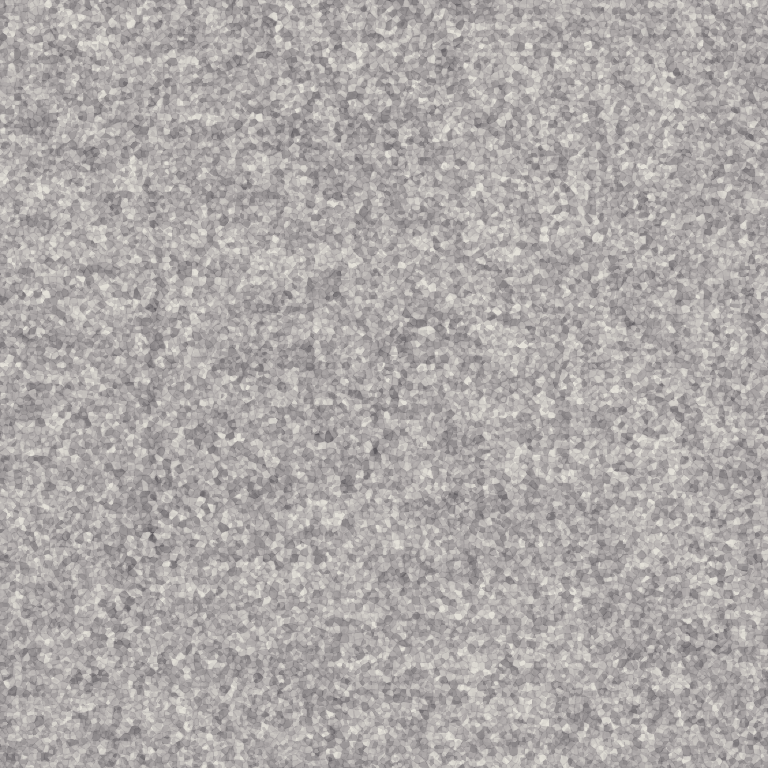
Reproduce this texture procedurally as a Shadertoy shader.

```glsl
// Fine grey stone surface: packed pale grains, dark gaps, pits and two faint seams.

#define GRAINS 108.0        // large grains across the canvas
#define FINE_GRAINS 205.0   // small grains across the canvas
#define GRAIN_CONTRAST 0.165
#define FINE_CONTRAST 0.12
#define GAP_DEPTH 0.075
#define MOTTLE 0.06
#define PIT_DEPTH 0.11
#define SEAM_DEPTH 0.085
#define BASE_TONE 0.688
#define DARK_GREY vec3(0.485, 0.470, 0.480)
#define MID_GREY vec3(0.690, 0.672, 0.670)
#define PALE_GREY vec3(0.825, 0.812, 0.790)

float hash(vec2 p) {
    return fract(sin(dot(p, vec2(127.1, 311.7))) * 43758.5453);
}

vec2 hash2(vec2 p) {
    return vec2(hash(p), hash(p + 57.3));
}

float noise(vec2 p) {
    vec2 cell = floor(p), f = fract(p);
    f = f * f * (3.0 - 2.0 * f);
    float low = mix(hash(cell), hash(cell + vec2(1, 0)), f.x);
    float high = mix(hash(cell + vec2(0, 1)), hash(cell + vec2(1, 1)), f.x);
    return mix(low, high, f.y);
}

// Soft cellular grains: x is the grain tone (-1 to 1), y the gap between grains.
vec2 grains(vec2 p) {
    vec2 cell = floor(p);
    float nearest = 9.0, second = 9.0, toneSum = 0.0, weightSum = 0.0;
    for (int j = -1; j <= 1; j++) {
        for (int i = -1; i <= 1; i++) {
            vec2 id = cell + vec2(i, j);
            vec2 offset = p - id - 0.5 - 0.85 * (hash2(id) - 0.5);
            float angle = 6.2832 * hash(id + 13.7);
            float c = cos(angle), s = sin(angle);
            vec2 local = mat2(c, -s, s, c) * offset * vec2(0.85, 1.2);
            float d = length(local);
            float weight = exp(-13.0 * d * d);
            toneSum += weight * (hash(id + 31.1) + hash(id + 83.9) - 1.0);
            weightSum += weight;
            second = min(second, max(nearest, d));
            nearest = min(nearest, d);
        }
    }
    float gap = 1.0 - smoothstep(0.0, 0.3, second - nearest);
    return vec2(toneSum / weightSum, gap);
}

// Sparse dark smudges with ragged outlines.
float pits(vec2 uv) {
    vec2 p = uv * 13.0;
    p += 0.25 * (vec2(noise(uv * 70.0), noise(uv * 70.0 + 19.0)) - 0.5);
    vec2 cell = floor(p);
    vec2 center = 0.3 + 0.4 * hash2(cell + 5.0);
    float radius = mix(0.08, 0.22, hash(cell + 41.0));
    float present = step(0.78, hash(cell + 77.0));
    return present * (1.0 - smoothstep(0.2 * radius, radius, length(fract(p) - center)));
}

// Broken, wandering dark line; 'across' is the signed distance from its axis.
float seam(float along, float across, float seed) {
    across += 0.016 * (noise(vec2(along * 8.0, seed)) - 0.5);
    across += 0.008 * (noise(vec2(along * 45.0, seed + 3.0)) - 0.5);
    float patches = smoothstep(0.25, 0.8, noise(vec2(along * 15.0, seed + 9.0)));
    float core = 1.0 - smoothstep(0.001, 0.008, abs(across));
    float halo = 1.0 - smoothstep(0.0, 0.025, abs(across));
    return patches * (0.8 * core + 0.25 * halo);
}

void mainImage(out vec4 fragColor, in vec2 fragCoord) {
    vec2 uv = fragCoord / iResolution.y;

    // Two sizes of grain
    vec2 coarse = grains(uv * GRAINS);
    vec2 fine = grains(uv * FINE_GRAINS + 37.0);
    float tone = BASE_TONE + GRAIN_CONTRAST * coarse.x + FINE_CONTRAST * fine.x;
    tone -= GAP_DEPTH * coarse.y * (0.6 + 0.5 * fine.y);

    // Broad and medium mottling
    tone += MOTTLE * (noise(uv * 24.0) - 0.5);
    tone += 0.6 * MOTTLE * (noise(uv * 6.0 + 11.0) - 0.5);

    // Wear marks, broken up by the grain
    float vertical = seam(uv.y, uv.x - 0.205, 2.0) * smoothstep(0.12, 0.25, uv.y);
    float span = smoothstep(0.2, 0.26, uv.x) * (1.0 - smoothstep(0.42, 0.56, uv.x));
    float horizontal = 0.75 * span * seam(uv.x, uv.y - 0.83, 6.0);
    float ragged = 0.75 - 0.5 * coarse.x;
    tone -= ragged * (SEAM_DEPTH * max(vertical, horizontal) + PIT_DEPTH * pits(uv));

    // Cool darks to warm lights
    float toMid = (tone - 0.475) / 0.2;
    float toPale = (tone - 0.675) / 0.135;
    vec3 color = tone < 0.675 ? mix(DARK_GREY, MID_GREY, max(toMid, -0.6))
                              : mix(MID_GREY, PALE_GREY, min(toPale, 1.5));
    fragColor = vec4(color, 1.0);
}
```
